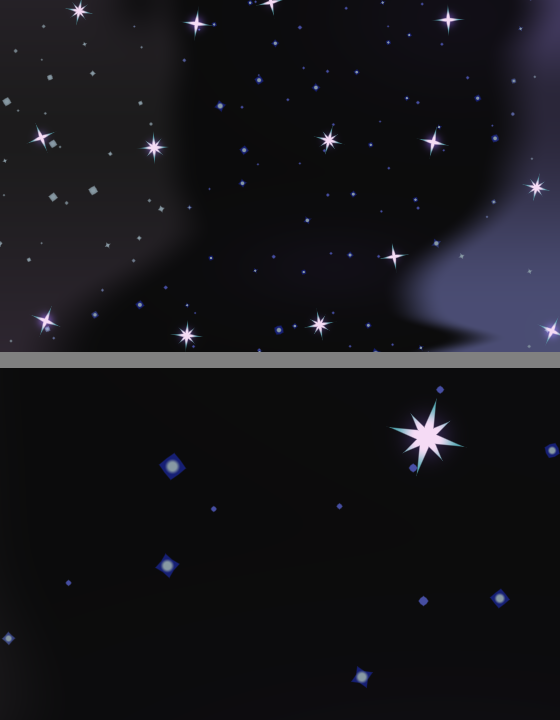
Top: the whole. Bottom: its middle third, enlarged.
Reproduce this background procedurally as a Shadertoy shader.

```glsl
// Night sky: a dark rift between two soft nebula banks, with pointed stars in three sizes.

const vec3 VOID_COLOR   = vec3(0.045, 0.045, 0.048);
const vec3 VIOLET_HAZE  = vec3(0.022, 0.012, 0.040);
const vec3 LEFT_GREY    = vec3(0.108, 0.106, 0.108);
const vec3 LEFT_MAUVE   = vec3(0.180, 0.150, 0.190);
const vec3 RIGHT_DUSK   = vec3(0.165, 0.150, 0.225);
const vec3 RIGHT_VIOLET = vec3(0.250, 0.220, 0.360);
const vec3 RIGHT_BLUE   = vec3(0.290, 0.300, 0.450);
const vec3 HALO_BLUE    = vec3(0.090, 0.130, 0.500);
const vec3 CORE_GREY    = vec3(0.530, 0.600, 0.640);
const vec3 TINY_BLUE    = vec3(0.330, 0.370, 0.780);
const vec3 SPIKE_TEAL   = vec3(0.350, 0.680, 0.720);
const vec3 SPIKE_PINK   = vec3(0.960, 0.860, 0.960);
const vec3 GLOW_PURPLE  = vec3(0.420, 0.280, 0.720);

// Cell sizes, radii and margins; lengths are in canvas heights.
const float TINY_CELL = 0.135;
const float DOT_CELL  = 0.155;
const float BIG_CELL  = 0.360;
const float DOT_RADIUS = 0.0165;
const float BIG_RADIUS = 0.036;
const float CELL_MARGIN = 0.13;

vec3 hash3(vec2 cell, float seed) {
    vec3 q = vec3(dot(cell, vec2(127.1, 311.7)),
                  dot(cell, vec2(269.5, 183.3)),
                  dot(cell, vec2(419.2, 371.9))) + seed * 17.3;
    return fract(sin(q) * 43758.5);
}

vec2 rotate(vec2 p, float angle) {
    float c = cos(angle), s = sin(angle);
    return vec2(c * p.x - s * p.y, s * p.x + c * p.y);
}

// Four-pointed star: waist near 0 gives spikes, 0.5 a diamond, 1 a square.
float starDist(vec2 p, float radius, float waist) {
    p = abs(p);
    if (p.y > p.x) p = p.yx;
    return dot(p - vec2(radius, 0.0), normalize(vec2(waist, 1.0 - waist)));
}

float cover(float dist) {
    float blur = 0.9 / iResolution.y;
    return 1.0 - smoothstep(-blur, blur, dist);
}

// Offset from the jittered star of the cell that holds p.
vec2 starOffset(vec2 p, float size, float seed, out vec2 cell) {
    vec2 grid = p / size + seed * 0.37;
    cell = floor(grid);
    vec2 center = mix(vec2(CELL_MARGIN), vec2(1.0 - CELL_MARGIN), hash3(cell, seed).xy);
    return (fract(grid) - center) * size;
}

// Returns the sky colour, with the nebula density in alpha.
vec4 nebula(vec2 p, float width) {
    float wave = 0.012 * sin(p.y * 9.0 + 1.0) + 0.008 * sin(p.y * 21.0 + p.x * 5.0);

    float leftEdge = 0.49 + wave + 0.06 * exp(-pow((p.y - 0.38) / 0.1, 2.0))
                   - 0.36 * (1.0 - smoothstep(0.0, 0.36, p.y));
    float leftSoft = mix(0.13, 0.06, smoothstep(0.1, 0.5, p.y));
    float left = 1.0 - smoothstep(-leftSoft, leftSoft, p.x - leftEdge);
    left *= 1.0 - 0.75 * exp(-dot(p - vec2(0.40, 1.0), p - vec2(0.40, 1.0)) / 0.008);

    float rightEdge = width - 0.13 + wave + 0.07 * smoothstep(0.84, 1.0, p.y)
                    - 0.30 * (1.0 - smoothstep(0.15, 0.5, p.y))
                    + 0.17 * exp(-pow((p.y - 0.04) / 0.04, 2.0));
    float right = smoothstep(-0.09, 0.09, p.x - rightEdge);

    vec3 leftColor = mix(LEFT_GREY, LEFT_MAUVE, pow(abs(p.y - 0.62) / 0.62, 1.3));
    vec3 rightColor = mix(RIGHT_DUSK, RIGHT_VIOLET, smoothstep(0.72, 0.95, p.y));
    rightColor = mix(RIGHT_BLUE, rightColor, smoothstep(0.12, 0.68, p.y));

    vec2 low = (p - vec2(0.95, 0.24)) / vec2(0.26, 0.11);
    vec2 high = (p - vec2(1.30, 0.95)) / vec2(0.35, 0.22);
    vec3 color = VOID_COLOR + VIOLET_HAZE * (exp(-dot(low, low)) + exp(-dot(high, high)));
    color = mix(color, leftColor, left);
    color = mix(color, rightColor, right);
    return vec4(color, max(left, right));
}

void mainImage(out vec4 fragColor, in vec2 fragCoord) {
    vec2 p = fragCoord / iResolution.y;
    vec4 sky = nebula(p, iResolution.x / iResolution.y);
    vec3 color = sky.rgb;
    vec2 cell;

    // Tiny specks
    vec2 d = starOffset(p, TINY_CELL, 1.0, cell);
    vec3 h = hash3(cell, 5.0);
    float speck = cover(starDist(d, mix(0.0025, 0.0055, h.y), 0.6)) * step(h.x, 0.7);
    color = mix(color, mix(TINY_BLUE, CORE_GREY, sky.a), speck * 0.8);

    // Dots with a blue rim, which fades to grey over the nebula
    d = starOffset(p, DOT_CELL, 2.0, cell);
    h = hash3(cell, 6.0);
    float radius = DOT_RADIUS * mix(0.4, 1.0, h.y * h.y) * mix(1.0, 0.85, sky.a);
    float rim = cover(starDist(rotate(d, h.z - 0.5), radius, mix(0.36, 0.62, h.z)));
    float core = 1.0 - smoothstep(0.25, 0.62, length(d) / radius);
    float present = step(h.x, 0.88);
    color = mix(color, mix(HALO_BLUE, CORE_GREY, sky.a), rim * present * 0.9);
    color = mix(color, CORE_GREY, core * present);

    // Bright spiked stars; some carry a second, shorter cross
    d = starOffset(p, BIG_CELL, 3.0, cell);
    h = hash3(cell, 7.0);
    d = rotate(d, (h.x - 0.5) * 0.9);
    radius = BIG_RADIUS * mix(0.88, 1.05, h.y);
    float spikes = starDist(d, radius, 0.14);
    if (h.z > 0.5) spikes = min(spikes, starDist(rotate(d, 0.72), radius * 0.72, 0.17));
    float reach = length(d) / radius;
    color += GLOW_PURPLE * mix(0.15, 0.75, h.y * h.y) * exp(-reach * reach * 3.5);
    vec3 spikeColor = mix(SPIKE_PINK, SPIKE_TEAL, smoothstep(0.3, 0.9, reach));
    color = mix(color, spikeColor, cover(spikes));

    fragColor = vec4(clamp(color, 0.0, 1.0), 1.0);
}
```
